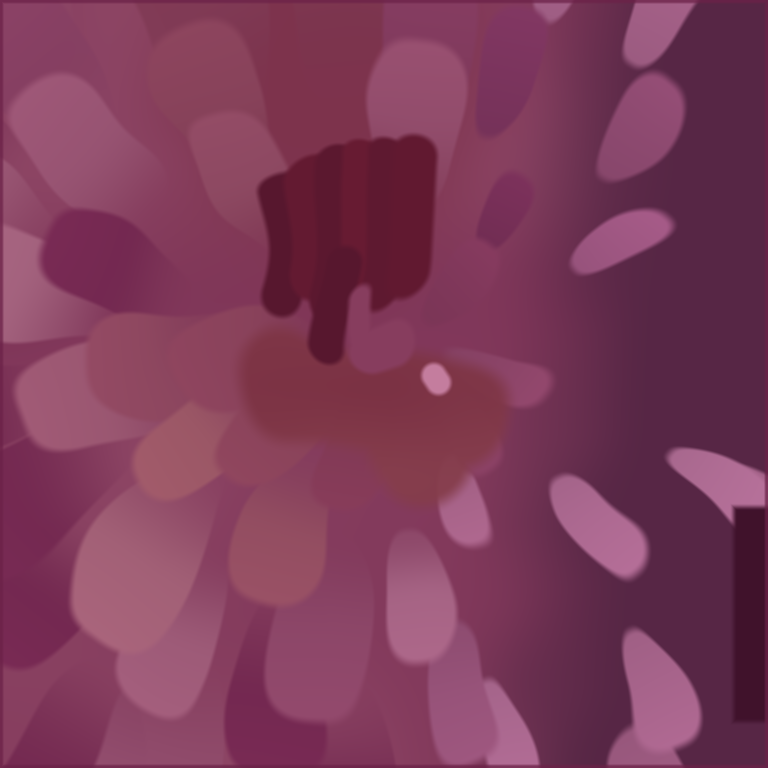
Write a WebGL 2 fragment shader that draws this background.

```glsl
#version 300 es
precision highp float;
// Painterly close-up of a mauve flower: rings of rounded petals are laid from
// the rim inwards, broad and blended on the left, small and crisp over dark
// plum on the right, around a rust centre with a maroon fingered heart.
uniform vec2 u_resolution;
out vec4 fragColor;

const float TAU = 6.2831853;

float hash(vec2 p) {
    p = fract(p * vec2(0.1731, 0.3197) + 0.137);
    p += dot(p, p.yx + 19.19);
    return fract((p.x + p.y) * p.x * 7.31);
}

float noise(vec2 p) {
    vec2 i = floor(p), f = fract(p);
    f = f * f * (3.0 - 2.0 * f);
    return mix(mix(hash(i), hash(i + vec2(1, 0)), f.x),
               mix(hash(i + vec2(0, 1)), hash(i + vec2(1, 1)), f.x), f.y);
}

// Soft round patch: 1 at the centre, 0 beyond the radii
float glow(vec2 p, vec2 centre, vec2 radii) {
    return 1.0 - smoothstep(0.25, 1.0, length((p - centre) / radii));
}

float capsule(vec2 p, vec2 a, vec2 b, float radius) {
    vec2 ab = b - a;
    return length(p - a - ab * clamp(dot(p - a, ab) / dot(ab, ab), 0.0, 1.0)) - radius;
}

float fill(float d, float blur) {
    return 1.0 - smoothstep(-blur, blur, d);
}

// Broad colour wash beneath the petals
vec3 backdrop(vec2 p) {
    vec3 col = mix(vec3(0.56, 0.28, 0.40), vec3(0.49, 0.20, 0.34), noise(p * 5.0));
    col = mix(col, vec3(0.34, 0.15, 0.27), smoothstep(0.60, 0.85, p.x + 0.1 * (0.5 - p.y)));
    return mix(col, vec3(0.49, 0.20, 0.30), glow(p, vec2(0.42, 0.9), vec2(0.3, 0.4)));
}

// Colour of one petal from its place, tone and distance to the centre
vec3 petalColour(vec2 at, float tone, float side, float radius) {
    vec3 left = mix(vec3(0.46, 0.16, 0.32), vec3(0.65, 0.39, 0.50), smoothstep(0.2, 0.85, tone));
    left = mix(left, vec3(0.63, 0.36, 0.38), 0.65 * glow(at, vec2(0.32, 0.42), vec2(0.26)));
    left = mix(left, vec3(0.50, 0.22, 0.31), 0.8 * glow(at, vec2(0.38, 0.92), vec2(0.3, 0.35)));
    vec3 right = mix(vec3(0.57, 0.30, 0.45), vec3(0.71, 0.44, 0.60), tone);
    float magenta = glow(at, vec2(0.66, 0.76), vec2(0.24, 0.36));
    right = mix(right, mix(vec3(0.45, 0.17, 0.33), vec3(0.56, 0.25, 0.44), tone), magenta);
    vec3 col = mix(left, right, side);
    return mix(col, vec3(0.50, 0.21, 0.33), 0.6 * (1.0 - smoothstep(0.12, 0.28, radius)));
}

vec3 petals(vec2 p, vec3 col) {
    for (int ring = 0; ring < 6; ring++) {
        float depth = float(ring) / 5.0;
        float count = floor(mix(17.0, 8.0, depth));
        for (float k = 0.0; k < count; k++) {
            vec2 id = vec2(k + 3.0, float(ring) * 11.0 + 5.0);
            float tone = hash(id), jitter = hash(id + 41.3), size = hash(id + 87.7);
            float angle = TAU * (k + 0.5 * float(ring) + 0.6 * jitter) / count;
            float radius = mix(0.68, 0.16, depth) + 0.08 * (size - 0.5);
            vec2 ray = vec2(cos(angle), sin(angle));
            vec2 at = vec2(0.50, 0.55) + radius * ray;
            float side = smoothstep(0.48, 0.64, at.x);
            if (side > 0.5 && jitter < 0.28) continue;

            // Petals lean towards the vertical and narrow at the inner end
            vec2 axis = normalize(ray * vec2(1.0, 1.7));
            vec2 q = p - at;
            q = vec2(dot(q, axis), dot(q, vec2(-axis.y, axis.x)));
            vec2 halfSize = mix(vec2(0.15, 0.085), vec2(0.095, 0.047), side);
            halfSize *= mix(0.8, 1.2, size) * mix(1.0, 0.72, depth);
            q /= halfSize;
            q.y /= 0.88 + 0.22 * clamp(q.x, -1.0, 1.0);
            vec2 s = pow(abs(q) + 0.001, vec2(2.6));
            float d = (pow(s.x + s.y, 1.0 / 2.6) - 1.0) * halfSize.y;

            // Left petals melt into their neighbours at the inner end
            float alpha = fill(d, 0.004) * mix(smoothstep(-1.0, 0.2, q.x), 1.0, side);
            vec3 tint = petalColour(at, tone, side, radius);
            col = mix(col, tint * (0.98 + 0.05 * q.x), alpha);
        }
    }
    return col;
}

void main() {
    vec2 uv = gl_FragCoord.xy / u_resolution;
    vec2 p = uv + 0.035 * (vec2(noise(uv * 9.0), noise(uv * 9.0 + 37.0)) - 0.5);
    vec3 col = petals(p, backdrop(p));

    // Rust centre
    vec3 rust = mix(vec3(0.47, 0.18, 0.25), vec3(0.53, 0.25, 0.30), noise(p * 8.0));
    float body = min(capsule(p, vec2(0.38, 0.50), vec2(0.60, 0.46), 0.07),
                     capsule(p, vec2(0.50, 0.47), vec2(0.56, 0.40), 0.06));
    col = mix(col, rust, 0.92 * fill(body, 0.014));

    // Maroon fingers of the heart
    for (float i = 0.0; i < 6.0; i++) {
        float x = 0.36 + 0.034 * i, h = hash(vec2(i, 7.0));
        float d = capsule(p, vec2(x, 0.61 + 0.05 * h), vec2(x + 0.01, 0.75 + 0.012 * i), 0.029);
        col = mix(col, mix(vec3(0.34, 0.09, 0.18), vec3(0.42, 0.11, 0.20), h), fill(d, 0.005));
    }
    float stem = capsule(p, vec2(0.43, 0.56), vec2(0.44, 0.66), 0.024);
    col = mix(col, vec3(0.34, 0.09, 0.18), fill(stem, 0.005));

    // Mauve curl and pale bead beside the heart
    float curl = min(capsule(p, vec2(0.468, 0.62), vec2(0.48, 0.55), 0.014),
                     capsule(p, vec2(0.49, 0.55), vec2(0.52, 0.555), 0.03));
    col = mix(col, vec3(0.53, 0.24, 0.37), fill(curl, 0.005));
    float bead = capsule(uv, vec2(0.565, 0.511), vec2(0.571, 0.502), 0.016);
    col = mix(col, vec3(0.77, 0.49, 0.62), fill(bead, 0.004));

    // Dark notch on the right, then a thin plum rim
    vec2 notch = abs(uv - vec2(0.99, 0.2)) - vec2(0.035, 0.14);
    col = mix(col, vec3(0.25, 0.07, 0.17), fill(max(notch.x, notch.y), 0.005));
    vec2 rim = min(uv, 1.0 - uv);
    col = mix(col, vec3(0.42, 0.13, 0.28), 0.75 * fill(min(rim.x, rim.y) - 0.004, 0.002));
    fragColor = vec4(col, 1.0);
}
```
